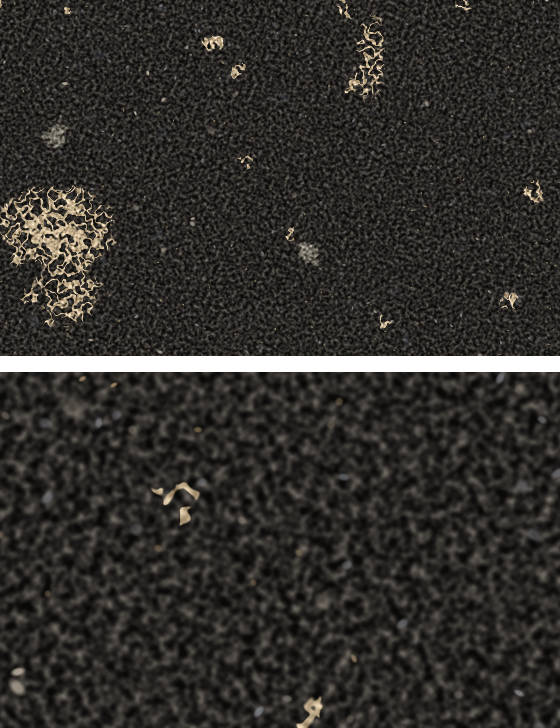
Top: the whole. Bottom: its middle third, enlarged.
This texture is drawn by a WebGL 2 fragment shader. Its source:

```glsl
#version 300 es
precision highp float;
// Dark speckled stone: two octaves of gradient noise make the fine charcoal grain,
// jittered grids scatter pale and bluish flecks over it, and thresholded noise
// contours grow the branching cream mineral clusters.

uniform vec2 u_resolution;
out vec4 fragColor;

// Three random values in 0..1 for a grid cell
vec3 hash3(vec2 cell) {
    uvec3 v = uvec3(ivec3(ivec2(cell) + 4096, 77)) * 1664525u + 1013904223u;
    v.x += v.y * v.z; v.y += v.z * v.x; v.z += v.x * v.y;
    v ^= v >> 16u;
    v.x += v.y * v.z; v.y += v.z * v.x; v.z += v.x * v.y;
    return vec3(v >> 8u) / 16777216.0;
}

float cornerSlope(vec2 cell, vec2 offset) {
    float angle = 6.28319 * hash3(cell).x;
    return dot(vec2(cos(angle), sin(angle)), offset);
}

float gradientNoise(vec2 p) {
    vec2 i = floor(p), f = p - i, e = vec2(0, 1);
    vec2 u = f * f * f * (f * (f * 6.0 - 15.0) + 10.0);
    return mix(mix(cornerSlope(i, f), cornerSlope(i + e.yx, f - e.yx), u.x),
               mix(cornerSlope(i + e, f - e), cornerSlope(i + 1.0, f - 1.0), u.x), u.y);
}

mat2 rotation(float a) {
    return mat2(cos(a), sin(a), -sin(a), cos(a));
}

// Scattered soft ellipses: x = coverage, y = random tint of the strongest one
vec2 flecks(vec2 p, float density, float chance, float size) {
    p *= density;
    vec2 home = floor(p), best = vec2(0);
    for (int y = -1; y <= 1; y++)
    for (int x = -1; x <= 1; x++) {
        vec2 cell = home + vec2(x, y);
        vec3 place = hash3(cell + 311.0 + density), look = hash3(cell + 907.0 + density);
        if (place.z > chance) continue;
        vec2 q = rotation(6.28319 * look.x) * (p - cell - place.xy);
        float d = length(q * vec2(1.0, 1.0 + look.y)) / (size * (0.6 + 0.8 * look.z));
        float cover = (1.0 - smoothstep(0.4, 1.3, d)) * (0.35 + 0.65 * look.y);
        if (cover > best.x) best = vec2(cover, look.z);
    }
    return best;
}

// Positive inside an ellipse, falling to zero at its rim
float lobe(vec2 p, vec2 centre, vec2 radius) {
    return 1.0 - length((p - centre) / radius);
}

// Pale stone chip with a ragged rim
float chip(vec2 p, vec2 centre, vec2 radius, float angle) {
    vec2 q = rotation(angle) * (p - centre);
    float ragged = 0.7 * gradientNoise(p * 38.0) + 0.5 * gradientNoise(p * 85.0);
    return smoothstep(0.0, 0.45, lobe(q, vec2(0), radius) + ragged);
}

void main() {
    vec2 p = gl_FragCoord.xy / u_resolution.y;

    // Charcoal grain
    float fine = gradientNoise(rotation(0.9) * p * 150.0 + 40.0);
    float grain = gradientNoise(rotation(0.4) * p * 92.0) + 0.6 * fine;
    float drift = gradientNoise(p * 7.0);
    float light = max(0.148 + 0.25 * grain + 0.1 * grain * grain + 0.012 * drift, 0.035);
    vec3 color = light * vec3(1.05, 0.99, 0.92);

    // Faint bluish smudges, then small grey and cream flecks
    vec2 smudge = flecks(p + 0.008 * gradientNoise(p * 50.0), 9.0, 0.28, 0.15);
    color = mix(color, vec3(0.27, 0.28, 0.31) + 0.15 * grain, 0.55 * smudge.x);
    vec2 speck = flecks(p, 27.0, 0.3, 0.13);
    vec3 speckColor = mix(vec3(0.72, 0.61, 0.45), vec3(0.53, 0.54, 0.57), smoothstep(0.3, 0.6, speck.y));
    color = mix(color, speckColor, 0.85 * speck.x);
    vec2 glint = flecks(p + 3.0, 13.0, 0.13, 0.09);
    color = mix(color, vec3(0.8, 0.75, 0.68), 0.9 * glint.x);

    // Pale chips
    float chips = max(chip(p, vec2(0.16, 0.62), vec2(0.035, 0.045), 0.2),
                      chip(p, vec2(0.865, 0.29), vec2(0.05, 0.026), 0.7));
    color = mix(color, vec3(0.5, 0.48, 0.43) + 0.5 * grain, 0.85 * chips);

    // Region of the branching clusters: a broad one, its tail, a narrow one and crumbs
    float region = lobe(p, vec2(0.16, 0.355), vec2(0.165, 0.135));
    region = max(region, 0.5 * lobe(p, vec2(0.19, 0.18), vec2(0.1, 0.12)));
    region = max(region, 0.7 * lobe(p, vec2(1.04, 0.845), vec2(0.045, 0.15)));
    region += 0.3 * gradientNoise(p * 15.0) + 0.2 * gradientNoise(p * 33.0);
    vec2 crumb = flecks(p + 0.02 * gradientNoise(p * 40.0), 5.0, 0.22, 0.12);
    region = max(region, 0.7 * crumb.x);

    // Strands follow the zero contours of warped noise and thicken inwards
    vec2 warp = vec2(gradientNoise(p * 60.0 + 9.0), gradientNoise(p * 60.0 + 70.0));
    float contour = abs(gradientNoise(p * 43.0 + 0.5 * warp));
    float width = 0.05 + 0.12 * clamp(region * 2.0, 0.0, 1.0);
    float strand = 1.0 - smoothstep(width - 0.05, width + 0.07, contour);
    strand *= smoothstep(0.02, 0.16, region);
    vec3 cream = vec3(0.77, 0.69, 0.56) + 0.4 * grain;
    color = mix(color, cream, strand);

    fragColor = vec4(clamp(color, 0.0, 1.0), 1.0);
}
```
